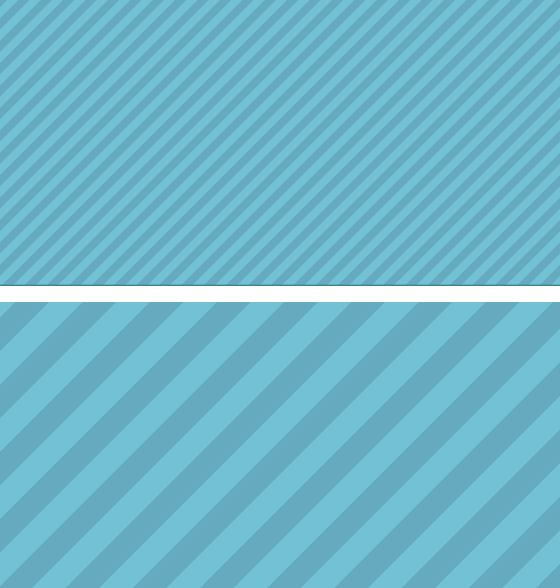
Top: the whole. Bottom: its middle third, enlarged.
Write a Shadertoy shader that draws this pattern.

```glsl
// Two-tone blue diagonal stripes with a thin dark rule along the bottom edge.

const vec3 LIGHT_BLUE = vec3(0.447, 0.757, 0.835);
const vec3 DARK_BLUE  = vec3(0.396, 0.667, 0.745);
const vec3 RULE_BLUE  = vec3(0.240, 0.500, 0.580);

const float REPEATS_ACROSS = 25.0;
const float STRIPE_START   = 0.82;   // first dark edge at the top, in periods
const float DARK_SHARE     = 0.5;    // dark part of each period
const float RULE_HEIGHT    = 0.0024; // in canvas widths

// Coverage of the region where the signed distance is negative.
float coverage(float dist, float pixel) {
    return clamp(0.5 - dist / pixel, 0.0, 1.0);
}

// Signed distance to a repeating band starting at zero, with period one.
float bandDistance(float t, float share) {
    return abs(fract(t - 0.5 * share + 0.5) - 0.5) - 0.5 * share;
}

void mainImage(out vec4 fragColor, in vec2 fragCoord) {
    // Canvas width is one; y runs down from the top edge.
    float pixel = 1.0 / iResolution.x;
    vec2 pos = vec2(fragCoord.x, iResolution.y - fragCoord.y) * pixel;

    // Stripes rising to the right at 45 degrees.
    float phase = (pos.x + pos.y) * REPEATS_ACROSS - STRIPE_START;
    float phasePixel = sqrt(2.0) * pixel * REPEATS_ACROSS;
    float dark = coverage(bandDistance(phase, DARK_SHARE), phasePixel);
    vec3 color = mix(LIGHT_BLUE, DARK_BLUE, dark);

    // Rule along the bottom.
    float rule = coverage(fragCoord.y * pixel - RULE_HEIGHT, pixel);
    color = mix(color, RULE_BLUE, rule);

    fragColor = vec4(color, 1.0);
}
```
